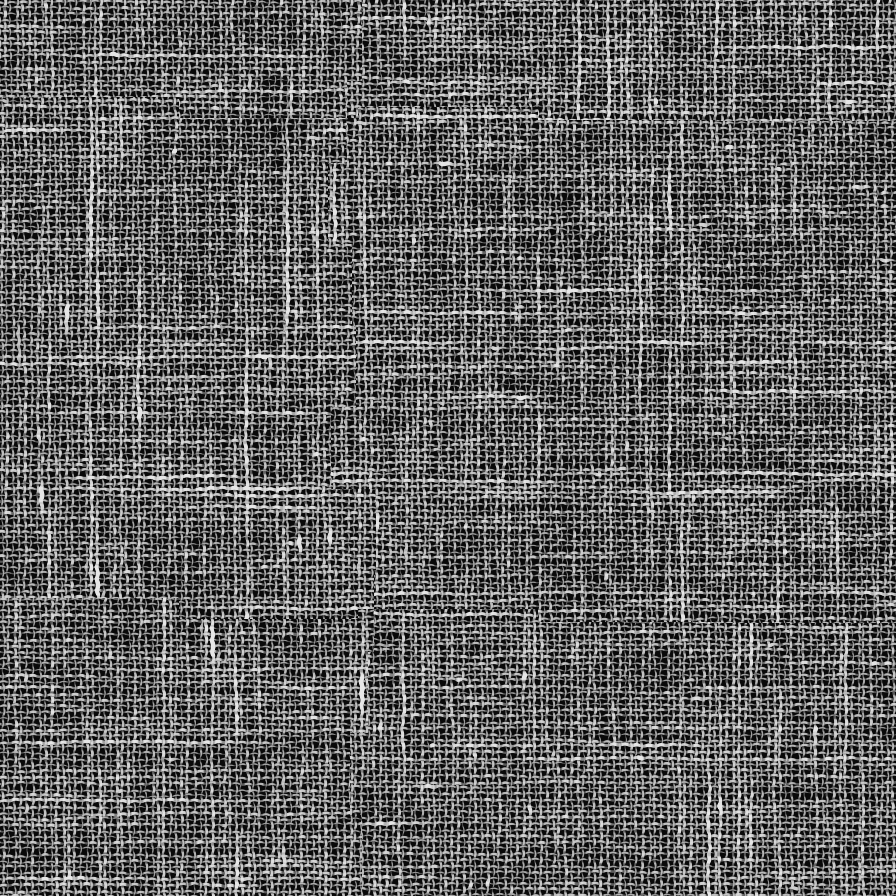
Reproduce this texture procedurally as a Shadertoy shader.

```glsl
const float THREADS = 150.0;       // threads across the canvas
const float HALF_WIDTH = 0.180;    // of the thread spacing
const float WIDTH_VARIATION = 0.13;
const float SPACING_JITTER = 0.28;
const float WANDER = 0.42;
const float CRIMP = 0.09;
const float UNDER_LIGHT = 0.46;    // light left where a thread dips under
const float SLUB_WIDTH = 0.14;
const float SEAM_JOG = 0.06;
const vec3 GROUND = vec3(0.035);
const vec3 YARN = vec3(0.79);

float hash(vec2 p) {
    vec3 q = fract(p.xyx * 0.1031);
    q += dot(q, q.yzx + 33.33);
    return fract((q.x + q.y) * q.z);
}

// Smooth variation along one thread
float noiseAlong(float id, float t) {
    float cell = floor(t);
    float f = fract(t);
    f = f * f * (3.0 - 2.0 * f);
    return mix(hash(vec2(id, cell)), hash(vec2(id, cell + 1.0)), f);
}

// Light of the threads running along p.y; parity sets which crossings are over
float threads(vec2 p, float seed, float parity, float edge) {
    float light = 0.0;
    float nearest = floor(p.x);
    for (int k = -1; k <= 1; k++) {
        float index = nearest + float(k);
        float id = index + seed;

        // Over-under wave, centred on the crossings
        float side = mod(index + parity, 2.0) * 2.0 - 1.0;
        float wave = side * cos(3.14159265 * (p.y - 0.5));

        // Uneven spacing and slow wandering
        float centre = index + 0.5 + SPACING_JITTER * (hash(vec2(id, 3.7)) - 0.5);
        centre += WANDER * (noiseAlong(id + 41.0, p.y * 0.21) - 0.5);
        centre += CRIMP * wave;

        // Thick stretches, short slubs and fine fibre variation
        float stretch = noiseAlong(id + 83.0, p.y * 0.07);
        float slub = smoothstep(0.96, 1.0, noiseAlong(id + 127.0, p.y * 0.23));
        float fibre = noiseAlong(id + 211.0, p.y * 0.9);
        float bold = smoothstep(0.72, 1.0, hash(vec2(id, 9.1))) * stretch;
        float halfWidth = HALF_WIDTH + WIDTH_VARIATION * (stretch - 0.5)
            + 0.10 * (fibre - 0.5) + SLUB_WIDTH * slub + 0.06 * bold;

        float cover = 1.0 - smoothstep(halfWidth - edge, halfWidth + edge,
                                       abs(p.x - centre));
        float tone = 0.66 + 0.25 * stretch + 0.18 * fibre + 0.18 * (bold + slub);
        float dip = mix(UNDER_LIGHT, 1.0, smoothstep(-0.8, 0.4, wave));
        dip = mix(dip, 1.0, clamp(0.7 * bold + slub, 0.0, 1.0));
        light = max(light, cover * tone * dip);
    }
    return light;
}

// Cloth pieces meet along stepped seams, where the weave jumps
vec2 pieceShift(vec2 uv) {
    vec2 jog = vec2(hash(vec2(floor(uv.y * 11.0), 5.0)),
                    hash(vec2(floor(uv.x * 5.0), 8.0))) - 0.5;
    vec2 piece = floor((uv + vec2(0.61, 0.24)) / vec2(1.0, 0.56)
                       + SEAM_JOG * jog);
    return 30.0 * vec2(hash(piece + 17.0), hash(piece + 29.0));
}

void mainImage(out vec4 fragColor, in vec2 fragCoord) {
    vec2 uv = fragCoord / iResolution.y;
    vec2 p = uv * THREADS + pieceShift(uv);
    float edge = max(0.10, 0.55 * THREADS / iResolution.y);

    float warp = threads(p, 300.0, 0.0, edge);
    float weft = threads(p.yx, 700.0, 1.0, edge);
    float light = max(warp, weft) + 0.12 * min(warp, weft);

    fragColor = vec4(mix(GROUND, YARN, clamp(light, 0.0, 1.15)), 1.0);
}
```
